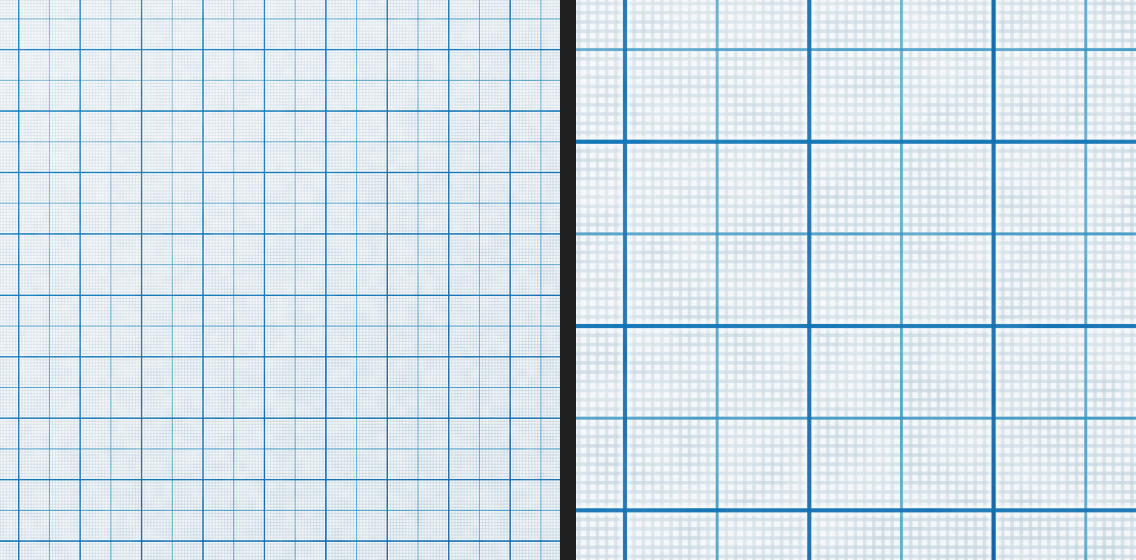
Left, the full canvas; right, a detail of the centre.
Reproduce this pattern procedurally as a WebGL 1 fragment shader.

```glsl
precision highp float;

uniform vec2 u_resolution;

float hash(vec2 p) {
  p = fract(p * vec2(0.1031, 0.1137));
  p += dot(p, p.yx + 33.33);
  return fract((p.x + p.y) * p.x * 7.31);
}

float noise(vec2 p) {
  vec2 cell = floor(p);
  vec2 f = fract(p);
  f = f * f * (3.0 - 2.0 * f);
  float low = mix(hash(cell), hash(cell + vec2(1.0, 0.0)), f.x);
  float high = mix(hash(cell + vec2(0.0, 1.0)), hash(cell + 1.0), f.x);
  return mix(low, high, f.y);
}

// Box-filtered coverage of evenly spaced lines, for both axes at once
vec2 ruling(vec2 p, float spacing, float width, float pixel) {
  vec2 d = abs(fract(p / spacing + 0.5) - 0.5) * spacing;
  vec2 inside = min(d + 0.5 * pixel, 0.5 * width) - max(d - 0.5 * pixel, -0.5 * width);
  return clamp(inside / pixel, 0.0, 1.0);
}

// Ink strength varying between lines and along each one
float inkWear(float across, float along, float spacing, float seed) {
  float line = floor(across / spacing + 0.5) + 20.0;
  float perLine = hash(vec2(line, seed));
  float patches = noise(vec2(along * 45.0 + 7.0, line * 5.0 + seed));
  return 0.74 + 0.12 * perLine + 0.2 * patches;
}

vec2 wear(vec2 p, float spacing, float seed) {
  return vec2(inkWear(p.x, p.y, spacing, seed),
              inkWear(p.y, p.x, spacing, seed + 31.0));
}

void main() {
  float side = min(u_resolution.x, u_resolution.y);
  vec2 uv = gl_FragCoord.xy / side;
  float pixel = 1.0 / side;
  float major = 0.1097;
  vec2 p = uv - vec2(0.0334, 0.0338);

  // Paper, brightest toward the upper left
  float shade = smoothstep(0.0, 1.0, 0.55 * (1.0 - uv.y) + 0.45 * uv.x);
  vec3 color = mix(vec3(0.968, 0.976, 0.988), vec3(0.952, 0.966, 0.976), shade);

  // Fine mesh, twenty divisions per major square, denser toward the bottom
  vec2 fine = ruling(p, major / 20.0, 0.0021, pixel);
  float mottling = 0.75 + 0.5 * noise(uv * 60.0);
  float mesh = 1.0 - (1.0 - 0.65 * fine.x) * (1.0 - 0.75 * fine.y);
  color = mix(color, vec3(0.77, 0.835, 0.87), mesh * mottling * mix(0.58, 0.95, shade));

  // Pale margins beside the strong lines
  vec2 margin = ruling(p, major, 0.0065, pixel);
  color = mix(color, vec3(0.96, 0.975, 0.985), 0.55 * max(margin.x, margin.y));

  // Half-square lines, faded in the upper left
  vec2 halfInk = ruling(p, major * 0.5, 0.0017, pixel) * wear(p, major * 0.5, 3.0);
  float fade = 1.0 - 0.35 * exp(-dot(uv - vec2(0.22, 0.85), uv - vec2(0.22, 0.85)) * 9.0);
  color = mix(color, vec3(0.24, 0.61, 0.78), halfInk.x * fade * 0.88);
  color = mix(color, vec3(0.20, 0.58, 0.76), halfInk.y * fade * 0.95);

  // Major lines, deeper blue toward the right and bottom
  vec2 majorInk = ruling(p, major, 0.0025, pixel) * wear(p, major, 11.0);
  vec3 blue = mix(vec3(0.08, 0.50, 0.75), vec3(0.10, 0.37, 0.64), shade);
  color = mix(color, blue, majorInk.x);
  color = mix(color, mix(blue, vec3(0.04, 0.48, 0.73), 0.4), majorInk.y);

  // Paper grain
  color += 0.012 * (noise(uv * 380.0) - 0.5);
  gl_FragColor = vec4(clamp(color, 0.0, 1.0), 1.0);
}
```
